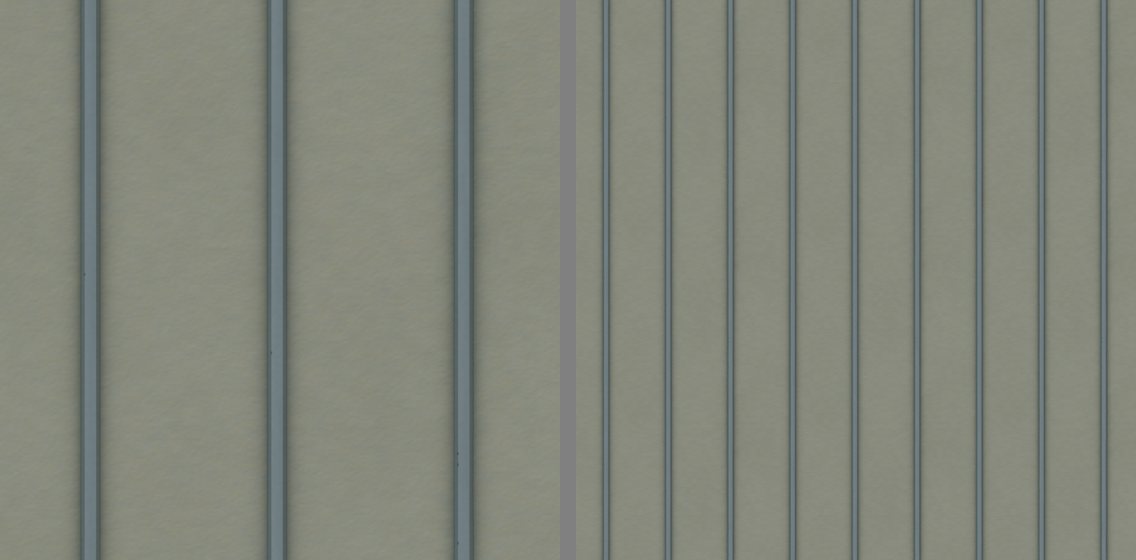
Left: one tile. Right: repeated 3 by 3.
Reproduce this texture procedurally as a WebGL 1 fragment shader.

```glsl
precision highp float;
// Weathered grey-green standing-seam metal panels with three raised blue-grey vertical ribs.

uniform vec2 u_resolution;

const float RIBS = 3.0;
const float RIB_CENTER = 0.1615;
const float RIB_HALF = 0.0168;
const float FACE_HALF = 0.0102;
const float SHADOW_REACH = 0.0115;

const vec3 PANEL = vec3(0.535, 0.545, 0.490);
const vec3 SHADOW = vec3(0.350, 0.370, 0.340);
const vec3 FACE = vec3(0.438, 0.492, 0.510);
const vec3 LEFT_FLANK = vec3(0.345, 0.395, 0.400);
const vec3 RIGHT_FLANK = vec3(0.325, 0.365, 0.360);

float hash(vec2 p) {
  vec3 q = fract(vec3(p.xyx) * 0.1031);
  q += dot(q, q.yzx + 33.33);
  return fract((q.x + q.y) * q.z);
}

// Value noise that repeats after a whole number of cells.
float wrapNoise(vec2 uv, vec2 cells, float seed) {
  vec2 p = uv * cells;
  vec2 i = floor(p);
  vec2 f = p - i;
  f = f * f * (3.0 - 2.0 * f);
  vec2 a = mod(i, cells) + seed;
  vec2 b = mod(i + 1.0, cells) + seed;
  return mix(mix(hash(a), hash(vec2(b.x, a.y)), f.x),
             mix(hash(vec2(a.x, b.y)), hash(b), f.x), f.y);
}

// Height of the fine pebbled coating.
float grainHeight(vec2 uv) {
  return 0.6 * wrapNoise(uv, vec2(110.0, 150.0), 3.0)
       + 0.4 * wrapNoise(uv, vec2(210.0, 260.0), 19.0);
}

float edgeMask(float distance, float softness) {
  return 1.0 - smoothstep(-softness, softness, distance);
}

vec3 panelColor(vec2 uv) {
  // Fine relief lit from the upper left.
  float relief = grainHeight(uv + vec2(-0.0012, 0.0022)) - grainHeight(uv);
  // Broad fading and small warm or cool stains.
  float cloud = wrapNoise(uv, vec2(6.0, 5.0), 41.0) - 0.5;
  float mottle = wrapNoise(uv, vec2(38.0, 60.0), 67.0) - 0.5;
  float tint = wrapNoise(uv, vec2(64.0, 90.0), 83.0) - 0.5;
  float light = -0.034 * relief + 0.012 * cloud + 0.014 * mottle;
  return PANEL + light + tint * vec3(0.014, 0.0, -0.016);
}

vec3 ribColor(vec2 uv, float x, float soft) {
  vec3 flank = mix(LEFT_FLANK, RIGHT_FLANK, step(0.0, x));
  float streak = wrapNoise(uv, vec2(180.0, 12.0), 101.0) - 0.5;
  float grain = wrapNoise(uv, vec2(150.0, 190.0), 127.0) - 0.5;
  // The face is a touch lighter toward its left fold.
  vec3 face = FACE - 0.012 * x / FACE_HALF;
  return mix(flank, face, edgeMask(abs(x) - FACE_HALF, soft))
       + 0.014 * streak + 0.010 * grain;
}

// Sparse dark chips along the left fold of a rib.
float chipMask(float x, float y, float rib, float soft) {
  const float ROWS = 50.0;
  float row = floor(y * ROWS);
  float present = step(0.95, hash(vec2(row, rib + 151.0)));
  float rise = (fract(y * ROWS) - 0.5) / ROWS;
  float d = length(vec2(x + FACE_HALF, rise * 0.6)) - 0.0015;
  return present * edgeMask(d, soft);
}

void main() {
  vec2 uv = gl_FragCoord.xy / u_resolution;
  float soft = max(0.0014, 0.75 / u_resolution.x);

  // Signed horizontal distance to the nearest rib, and its number.
  float lane = fract(uv.x - RIB_CENTER + 0.5 / RIBS) * RIBS;
  float rib = floor(lane);
  float x = (fract(lane) - 0.5) / RIBS;
  float outside = abs(x) - RIB_HALF;

  // Soft contact shadow with a slightly uneven edge.
  float uneven = wrapNoise(uv, vec2(24.0, 40.0), 173.0) - 0.5;
  float reach = SHADOW_REACH * (1.0 + 0.16 * uneven);
  float shade = exp(-max(outside, 0.0) / reach);
  vec3 panel = panelColor(uv);
  vec3 color = panel + (SHADOW - PANEL) * shade;

  // Raised rib, its dark outer crease and worn fold.
  color = mix(color, ribColor(uv, x, soft), edgeMask(outside, soft));
  color -= 0.035 * edgeMask(abs(outside) - 0.0012, soft);
  color -= 0.10 * chipMask(x, uv.y, rib, soft);

  gl_FragColor = vec4(color, 1.0);
}
```
